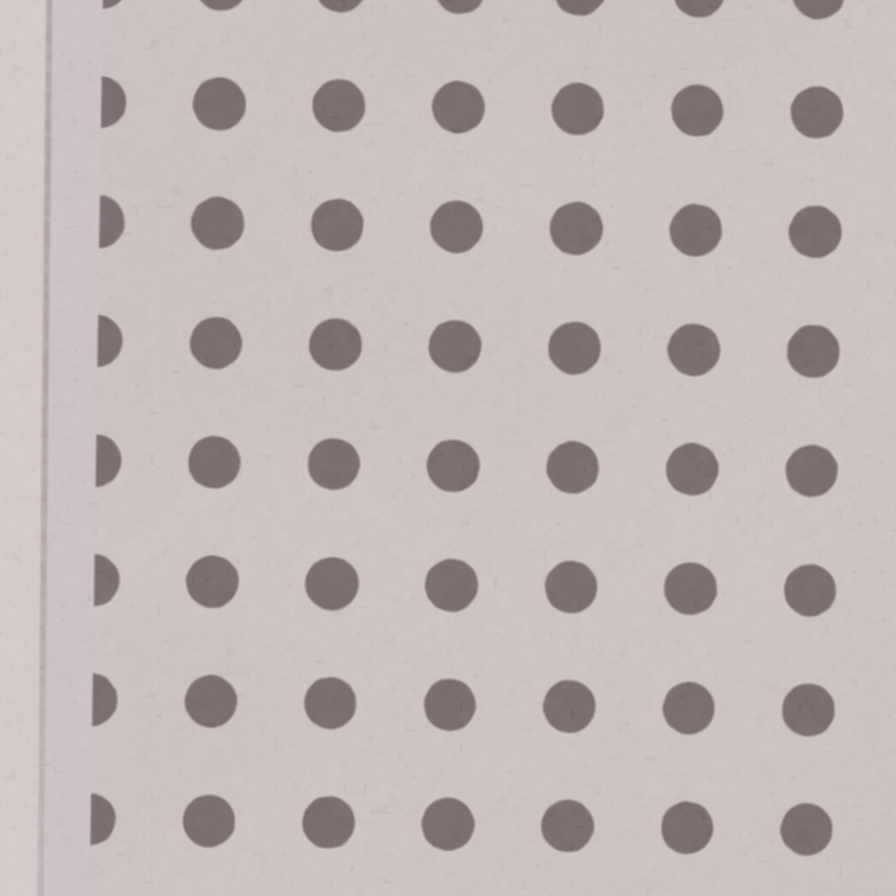
Give the GLSL for this pattern, as a Shadertoy shader.

```glsl
float hash(vec2 p) {
    vec3 q = fract(vec3(p.xyx) * 0.1031);
    q += dot(q, q.yzx + 33.33);
    return fract((q.x + q.y) * q.z);
}

float valueNoise(vec2 p) {
    vec2 cell = floor(p);
    vec2 f = fract(p);
    f = f * f * (3.0 - 2.0 * f);
    float low = mix(hash(cell), hash(cell + vec2(1, 0)), f.x);
    float high = mix(hash(cell + vec2(0, 1)), hash(cell + vec2(1, 1)), f.x);
    return mix(low, high, f.y);
}

// Signed distance to the nearest hole of a slightly rotated square grid
float holeDistance(vec2 p) {
    vec2 d = p - vec2(0.2448, 0.8841);
    vec2 grid = vec2(d.x - 0.0143 * d.y, d.y + 0.0143 * d.x) / 0.1334;
    vec2 id = floor(grid + 0.5);
    vec2 local = (grid - id) * 0.1334;
    float radius = 0.0292 + 0.0006 * (hash(id + 40.0) - 0.5);
    float roughness = 0.0012 * (valueNoise(p * 110.0) - 0.5);
    return length(local) - radius + roughness;
}

void mainImage(out vec4 fragColor, in vec2 fragCoord) {
    vec2 p = fragCoord / iResolution.y;
    float soft = max(0.0024, 0.75 / iResolution.y);

    // Perforated board
    vec3 board = mix(vec3(0.795, 0.755, 0.745), vec3(0.808, 0.768, 0.758), valueNoise(p * 5.0));
    float hole = 1.0 - smoothstep(-soft, soft, holeDistance(p));
    vec3 holeColor = vec3(0.487, 0.437, 0.440) + 0.012 * (valueNoise(p * 60.0) - 0.5);
    board = mix(board, holeColor, hole);

    // Plain trim covering the first column, with a groove and outer frame
    float trimEdge = p.x - (0.1000 + 0.0148 * p.y);
    float groove = p.x - (0.0450 + 0.0100 * p.y);
    vec3 trim = mix(vec3(0.830, 0.792, 0.782), vec3(0.803, 0.762, 0.773),
                    smoothstep(-0.004, 0.004, groove));
    float wear = 0.7 + 0.3 * valueNoise(vec2(3.0, p.y * 140.0));
    float grooveDepth = wear * mix(0.55, 1.0, smoothstep(0.0, 0.5, p.y));
    trim = mix(trim, vec3(0.690, 0.640, 0.635),
               grooveDepth * (1.0 - smoothstep(0.001, 0.006, abs(groove))));
    vec3 color = mix(trim, board, smoothstep(-soft, soft, trimEdge));

    // Fine grain and sparse specks
    color += 0.014 * (valueNoise(p * 230.0) - 0.5);
    color += 0.010 * (valueNoise(p * 75.0 + 19.0) - 0.5);
    color -= 0.025 * smoothstep(0.86, 0.98, valueNoise(p * 130.0 + 7.0));
    fragColor = vec4(color, 1.0);
}
```
